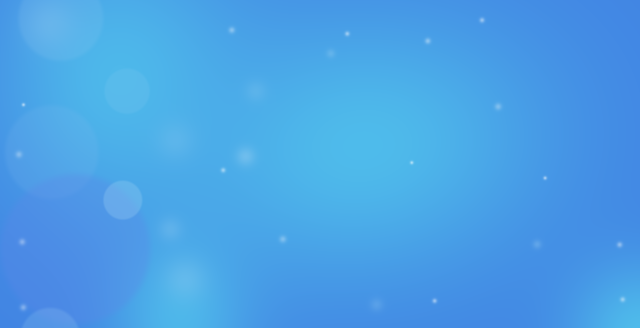
This background is drawn by a WebGL 2 fragment shader. Its source:

```glsl
#version 300 es
precision highp float;
// Soft blue backdrop: wide cyan glows blended over a deeper blue,
// with translucent discs and blurred lights gathered on the left,
// and a sprinkle of tiny sparkles placed by a hashed grid.

uniform vec2 u_resolution;
out vec4 outColor;

const float ASPECT = 1.954;             // canvas width in units of its height
const vec3 DEEP_BLUE = vec3(0.255, 0.515, 0.89);
const vec3 CYAN = vec3(0.31, 0.745, 0.922);
const vec3 PALE = vec3(0.62, 0.82, 0.95);
const vec3 VIOLET = vec3(0.36, 0.53, 0.91);
const float MAIN_TILT = 0.12;
const float SPARKLE_CELL = 0.2;
const float SPARKLE_CHANCE = 0.4;

// Discs and lights: centre x, centre y, radius, opacity
const vec4 DISCS[6] = vec4[6](
    vec4(0.186, 0.944, 0.133, 0.15),
    vec4(0.388, 0.722, 0.071, 0.13),
    vec4(0.158, 0.536, 0.147, 0.14),
    vec4(0.230, 0.240, 0.235, 0.34),
    vec4(0.375, 0.390, 0.061, 0.30),
    vec4(0.153, -0.03, 0.094, 0.20));
const vec4 LIGHTS[9] = vec4[9](
    vec4(0.150, 0.928, 0.120, 0.24),
    vec4(0.536, 0.571, 0.090, 0.20),
    vec4(0.750, 0.523, 0.044, 0.42),
    vec4(0.781, 0.722, 0.050, 0.20),
    vec4(0.520, 0.301, 0.055, 0.25),
    vec4(0.566, 0.148, 0.100, 0.28),
    vec4(1.150, 0.071, 0.030, 0.22),
    vec4(1.010, 0.837, 0.020, 0.30),
    vec4(1.640, 0.255, 0.020, 0.30));

vec2 hash2(vec2 p) {
    vec3 q = fract(p.xyx * vec3(0.1031, 0.1030, 0.0973));
    q += dot(q, q.yzx + 33.33);
    return fract((q.xx + q.yz) * q.zy);
}

// Elliptical Gaussian falloff
float glow(vec2 offset, vec2 radius) {
    vec2 d = offset / radius;
    return exp(-dot(d, d));
}

// Cyan share of the backdrop, glows combined as a screen blend
float cyanField(vec2 p) {
    vec2 m = p - vec2(1.11, 0.555);
    float c = cos(MAIN_TILT), s = sin(MAIN_TILT);
    m = vec2(c * m.x + s * m.y, c * m.y - s * m.x);
    float shade = 1.0 - 0.95 * glow(m, vec2(0.58, 0.42));
    shade *= 1.0 - 0.88 * glow(p - vec2(0.36, 0.77), vec2(0.39, 0.44));
    shade *= 1.0 - 0.85 * glow(p - vec2(0.55, 0.03), vec2(0.21, 0.27));
    shade *= 1.0 - 0.95 * glow(p - vec2(1.96, -0.02), vec2(0.22));
    return 1.0 - shade;
}

// One jittered sparkle in some of the cells
float sparkles(vec2 p) {
    vec2 cell = floor(p / SPARKLE_CELL);
    vec2 centre = (cell + 0.25 + 0.5 * hash2(cell + 7.0)) * SPARKLE_CELL;
    vec2 kind = hash2(cell + 41.0);
    float radius = mix(0.005, 0.011, kind.y);
    float visible = step(kind.x, SPARKLE_CHANCE);
    float strength = mix(0.55, 0.25, kind.y);
    return visible * strength * glow(p - centre, vec2(radius));
}

void main() {
    vec2 p = gl_FragCoord.xy / u_resolution * vec2(ASPECT, 1.0);
    vec3 color = mix(DEEP_BLUE, CYAN, cyanField(p));

    // Translucent discs, the larger ones more violet
    for (int i = 0; i < DISCS.length(); i++) {
        vec4 disc = DISCS[i];
        float d = length(p - disc.xy);
        float cover = 1.0 - smoothstep(disc.z * 0.9, disc.z * 1.04, d);
        vec3 tint = mix(PALE, VIOLET, smoothstep(0.12, 0.2, disc.z));
        color = mix(color, tint, cover * disc.w);
    }

    // Blurred lights
    for (int i = 0; i < LIGHTS.length(); i++) {
        vec4 light = LIGHTS[i];
        float cover = glow(p - light.xy, vec2(light.z * 0.65));
        color = mix(color, PALE, cover * light.w);
    }

    color = mix(color, vec3(1.0), sparkles(p));
    outColor = vec4(color, 1.0);
}
```
